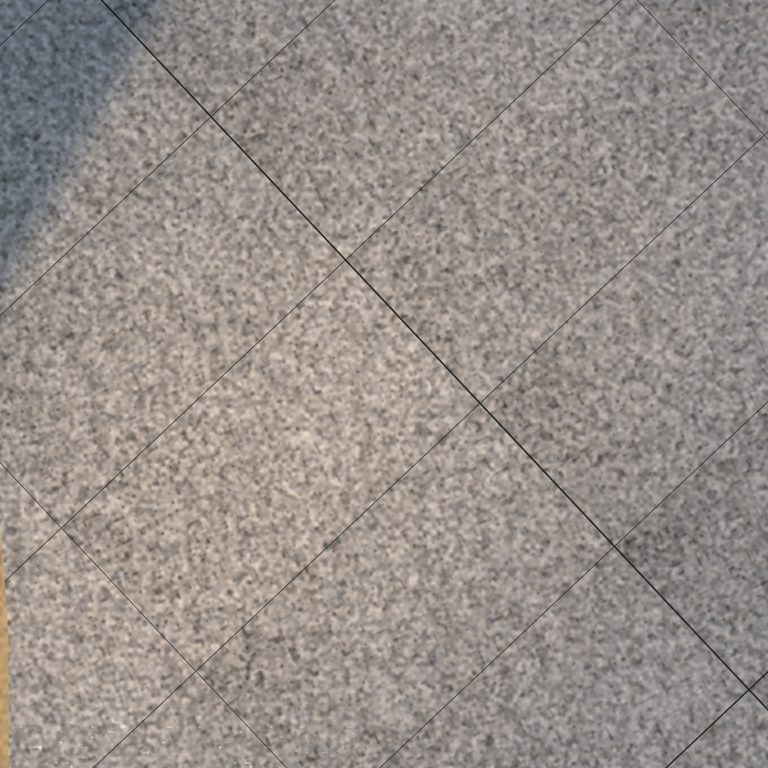
Give the GLSL for this texture, as a Shadertoy shader.

```glsl
// Speckled stone paving laid on the diagonal, with thin joints between slabs.
// A skewed basis turns canvas units into slab coordinates; value noise gives
// the grain, and soft gradients give warm light, cool edges and a shadow.

const vec2 GRID_ORIGIN = vec2(0.625, 0.475);
const vec2 SHORT_SIDE = vec2(0.1751, -0.1865);
const vec2 LONG_SIDE = vec2(0.370, 0.349);

const vec3 WARM_STONE = vec3(0.675, 0.622, 0.582);
const vec3 COOL_STONE = vec3(0.495, 0.490, 0.495);
const vec3 SHADOW_TINT = vec3(0.70, 0.78, 0.86);
const vec3 JOINT_COLOR = vec3(0.14, 0.14, 0.13);
const vec3 EDGE_COLOR = vec3(0.74, 0.60, 0.43);

float hash(vec2 p) {
    return fract(sin(dot(p, vec2(127.1, 311.7))) * 43758.545);
}

float noise(vec2 p) {
    vec2 cell = floor(p);
    vec2 f = fract(p);
    f = f * f * (3.0 - 2.0 * f);
    float low = mix(hash(cell), hash(cell + vec2(1, 0)), f.x);
    float high = mix(hash(cell + vec2(0, 1)), hash(cell + vec2(1, 1)), f.x);
    return mix(low, high, f.y);
}

vec2 rotate(vec2 p, float angle) {
    float c = cos(angle);
    float s = sin(angle);
    return vec2(c * p.x - s * p.y, s * p.x + c * p.y);
}

float fbm(vec2 p) {
    float sum = 0.0;
    float weight = 0.5;
    for (int i = 0; i < 4; i++) {
        sum += weight * noise(p);
        p = rotate(p, 0.6) * 2.03 + 17.3;
        weight *= 0.5;
    }
    return sum / 0.9375;
}

// Share of a pixel covered by a line, exact even for hairlines.
float lineCoverage(float dist, float halfWidth, float pixel) {
    float right = min(dist + 0.5 * pixel, halfWidth);
    float left = max(dist - 0.5 * pixel, -halfWidth);
    return clamp((right - left) / pixel, 0.0, 1.0);
}

// Warm pool of light stretched along the rising diagonal.
vec3 litStone(vec2 p) {
    vec2 along = rotate(p - vec2(0.29, 0.38), -0.785);
    float glow = exp(-dot(along * along, vec2(2.2, 4.2)));
    return mix(COOL_STONE, WARM_STONE, glow);
}

// Relative brightness of the grain: fine mottling with small dark pits.
float stoneGrain(vec2 p, float wear) {
    float fine = 0.5 * noise(p * 170.0) + 0.5 * noise(rotate(p, 0.5) * 185.0 + 41.0);
    float pits = smoothstep(0.60, 0.95, noise(rotate(p, 1.1) * 165.0 + 73.0));
    float patches = fbm(p * 12.0) - 0.5;
    return 1.05 + 0.66 * (fine - 0.5) - (0.20 + 0.06 * wear) * pits
        + 0.14 * patches - 0.10 * wear;
}

// Joint strength; x is the short-side coordinate, y the long-side one.
float jointMask(vec2 slab, float pixel) {
    vec2 index = round(slab);
    vec2 dist = (slab - index) * vec2(length(SHORT_SIDE), length(LONG_SIDE));
    float mainJoint = 1.0 - step(0.5, abs(index.y));
    float boldCross = 1.0 - step(0.5, abs(index.x - 2.0));
    float crossWidth = mix(0.0006, 0.0010, boldCross);
    float longWidth = mix(0.0006, 0.0011, mainJoint);
    float crossLine = lineCoverage(dist.x, crossWidth, pixel);
    float longLine = lineCoverage(dist.y, longWidth, pixel);
    return max(crossLine * mix(0.75, 0.95, boldCross),
               longLine * mix(0.70, 0.97, mainJoint));
}

void mainImage(out vec4 fragColor, in vec2 fragCoord) {
    vec2 p = fragCoord / iResolution.xy;
    float pixel = 1.0 / iResolution.y;
    vec2 slab = inverse(mat2(SHORT_SIDE, LONG_SIDE)) * (p - GRID_ORIGIN);
    vec2 inside = fract(slab);

    // Stone: each slab differs slightly and is more worn at its left corner.
    float wear = exp(-dot(inside * inside, vec2(2.0, 9.0)));
    wear *= 0.5 + fbm(p * 22.0 + 5.0);
    float slabTone = 1.0 + 0.03 * (hash(floor(slab) + 3.0) - 0.5);
    vec3 color = litStone(p) * stoneGrain(p, wear) * slabTone;

    // Slight warm and blue flecks in the grain.
    float fleck = noise(p * 110.0 + 191.0) - 0.5;
    color += fleck * vec3(0.016, 0.003, -0.016);

    // Bright glints scattered along the lower left.
    float glintArea = (1.0 - smoothstep(0.03, 0.11, p.y))
        * (1.0 - smoothstep(0.35, 0.55, p.x));
    float glint = smoothstep(0.82, 0.97, noise(p * 150.0 + 311.0));
    color += 0.22 * glint * glintArea;

    // Joints, then the soft blue shadow across the upper left.
    color = mix(color, JOINT_COLOR, jointMask(slab, pixel));
    float shadowEdge = (p.x - 0.557 * (p.y - 0.58)) / 1.145;
    float shadow = 1.0 - smoothstep(-0.05, 0.015, shadowEdge);
    color *= mix(vec3(1.0), SHADOW_TINT, shadow);

    // Tapering ochre strip at the left border.
    float stripWidth = 0.011 * (1.0 - smoothstep(0.15, 0.34, p.y));
    float strip = 1.0 - smoothstep(-pixel, pixel, p.x - stripWidth);
    strip *= 1.0 - smoothstep(0.28, 0.33, p.y);
    color = mix(color, EDGE_COLOR * (0.9 + 0.2 * noise(p * 150.0)), strip);

    fragColor = vec4(clamp(color, 0.0, 1.0), 1.0);
}
```
